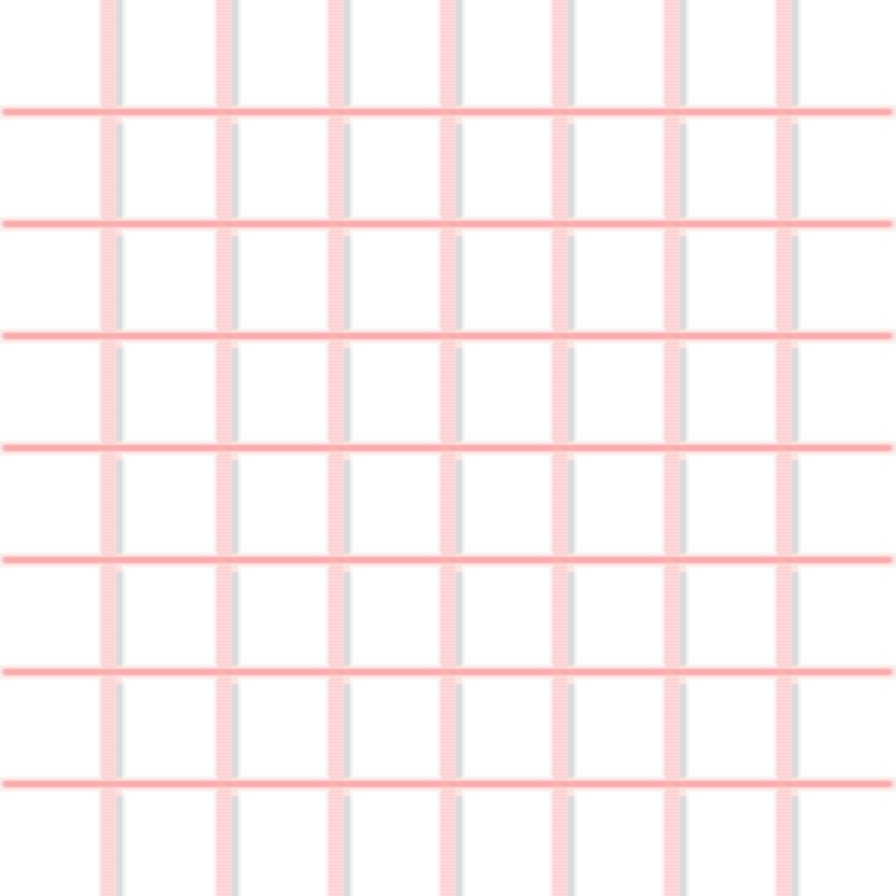
This pattern is drawn by a Shadertoy shader. Its source:

```glsl
#define CELLS 8.0
#define UNITS 256.0
#define SOFTNESS 0.45
#define STRIPE_DEPTH 0.014
#define FIRST_SHIFT 1.0
#define PAPER vec3(1.0)
#define PALE_PINK vec3(0.99, 0.93, 0.93)
#define PINK vec3(0.99, 0.84, 0.84)
#define ROSE vec3(0.98, 0.74, 0.74)
#define DEEP_ROSE vec3(0.98, 0.67, 0.67)
#define GRAY vec3(0.86)

// Soft-edged coverage of the interval [lo, hi]
float band(float x, float lo, float hi) {
    float s = max(SOFTNESS, 0.5 * UNITS / iResolution.y);
    return smoothstep(lo - s, lo + s, x) * (1.0 - smoothstep(hi - s, hi + s, x));
}

// Index of the nearest inner grid line, leaving the borders empty
vec2 nearestLine(vec2 p, float pitch) {
    return clamp(floor(p / pitch + 0.5), 1.0, CELLS - 1.0);
}

// Wide pink stripe with a gray shadow that breaks near each row
vec3 columnColor(vec2 d, float y) {
    float crossing = band(d.y, -3.4, 1.8);
    vec3 shadow = mix(GRAY, mix(PINK, PALE_PINK, 0.5), crossing);
    vec3 col = mix(PAPER, PALE_PINK, band(d.x, -2.9, 0.0));
    col = mix(col, mix(PAPER, shadow, 0.35), band(d.x, 2.0, 4.9));
    col = mix(col, shadow, band(d.x, 2.0, 4.0));

    // Fine weave across the pink
    float weave = STRIPE_DEPTH * sin(6.28318 * y);
    vec3 pink = PINK + vec3(0.0, weave, weave);
    return mix(col, pink, band(d.x, -2.1, 2.1));
}

// Thin rose line with a pale fringe, fading at both ends
vec3 rowColor(float dy, float x) {
    float ends = smoothstep(0.0, 2.0, x) * smoothstep(0.0, 2.5, UNITS - x);
    vec3 col = mix(PAPER, PALE_PINK, band(dy, -2.1, 2.0));
    col = mix(col, ROSE, band(dy, -1.1, 1.1) * ends);
    return mix(col, DEEP_ROSE, band(dy, -0.55, 0.6) * ends);
}

void mainImage(out vec4 fragColor, in vec2 fragCoord) {
    vec2 p = fragCoord / iResolution.xy * UNITS;
    float pitch = UNITS / CELLS;
    vec2 id = nearestLine(p, pitch);
    vec2 d = p - id * pitch;

    // The leftmost column sits slightly off the grid
    d.x += FIRST_SHIFT * (1.0 - step(1.5, id.x));

    vec3 col = min(columnColor(d, p.y), rowColor(d.y, p.x));
    fragColor = vec4(col, 1.0);
}
```
